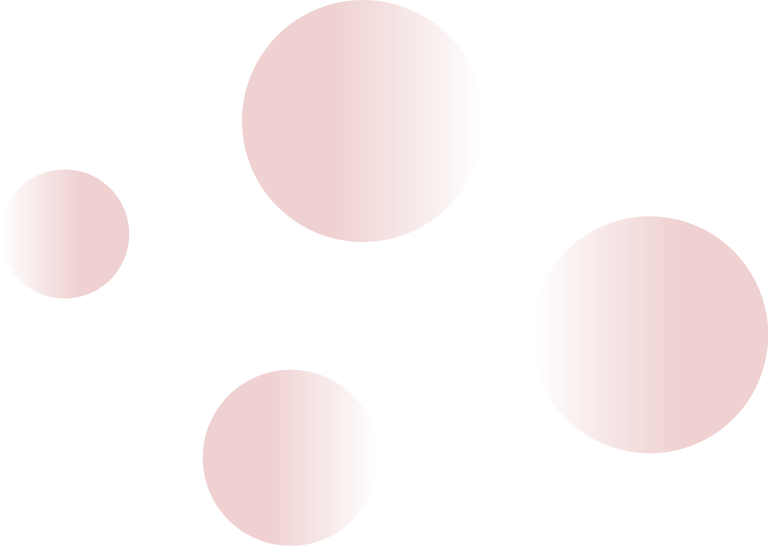
Reproduce this background procedurally as a Shadertoy shader.

```glsl
// Four pale rose discs on white, each fading sideways into the background.
// Every disc is a circle distance function filled with a linear gradient:
// a solid part on one side, then a ramp to full transparency on the other.

#define DISC_COUNT 4
#define PAPER vec3(1.0)
#define ROSE vec3(0.937, 0.820, 0.820)
#define SOLID_PART 0.38   // share of the diameter before the fade starts

// Centre x, centre y, radius (in canvas heights), fade direction along x.
const vec4 DISCS[DISC_COUNT] = vec4[DISC_COUNT](
    vec4(0.6648, 0.7784, 0.2216,  1.0),
    vec4(0.1185, 0.5714, 0.1181, -1.0),
    vec4(1.1900, 0.3868, 0.2170, -1.0),
    vec4(0.5325, 0.1615, 0.1612,  1.0)
);

// Antialiased coverage of a circle; pixelSize is one pixel in canvas heights.
float circleMask(vec2 offset, float radius, float pixelSize) {
    return clamp(0.5 - (length(offset) - radius) / pixelSize, 0.0, 1.0);
}

// Opacity across a disc: solid first, then a linear fade to nothing.
float fadeOpacity(float offsetX, float radius, float direction) {
    float along = 0.5 + 0.5 * direction * offsetX / radius;
    return 1.0 - clamp((along - SOLID_PART) / (1.0 - SOLID_PART), 0.0, 1.0);
}

void mainImage(out vec4 fragColor, in vec2 fragCoord) {
    vec2 position = fragCoord / iResolution.y;
    float pixelSize = 1.0 / iResolution.y;
    vec3 color = PAPER;

    // Lay each disc over the paper
    for (int i = 0; i < DISC_COUNT; i++) {
        vec4 disc = DISCS[i];
        vec2 offset = position - disc.xy;
        float opacity = circleMask(offset, disc.z, pixelSize)
                      * fadeOpacity(offset.x, disc.z, disc.w);
        color = mix(color, ROSE, opacity);
    }

    fragColor = vec4(color, 1.0);
}
```
